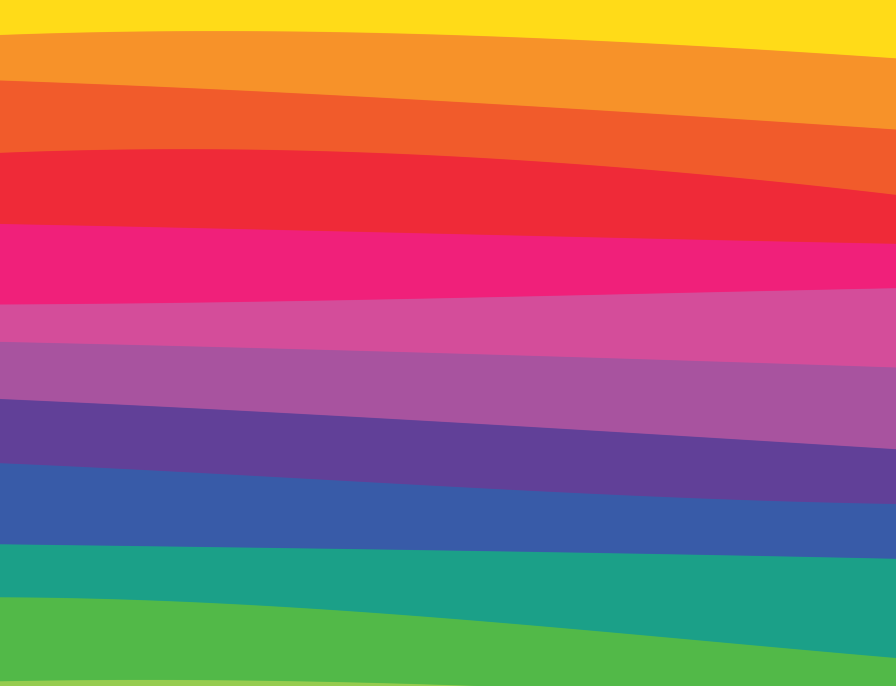
A Shadertoy shader for this background:

```glsl
// Draws a stack of gently curved rainbow bands sweeping across the canvas.

#define BAND_COUNT 12
#define EDGE_SOFTNESS 1.3

// Band colours, top to bottom
const vec3 bandColours[BAND_COUNT] = vec3[BAND_COUNT](
    vec3(1.000, 0.859, 0.094),  // yellow
    vec3(0.969, 0.573, 0.161),  // orange
    vec3(0.945, 0.357, 0.169),  // vermilion
    vec3(0.937, 0.165, 0.220),  // red
    vec3(0.941, 0.125, 0.478),  // pink
    vec3(0.831, 0.302, 0.604),  // mauve
    vec3(0.659, 0.325, 0.624),  // purple
    vec3(0.380, 0.251, 0.596),  // violet
    vec3(0.220, 0.357, 0.659),  // blue
    vec3(0.106, 0.627, 0.533),  // teal
    vec3(0.322, 0.725, 0.282),  // green
    vec3(0.590, 0.800, 0.310)   // lime
);

// Depth of each boundary below the top, at x = 0, 1/3, 2/3 and 1
const vec4 edgeDepths[BAND_COUNT - 1] = vec4[BAND_COUNT - 1](
    vec4(0.0510, 0.0460, 0.0595, 0.0850),
    vec4(0.1173, 0.1361, 0.1607, 0.1888),
    vec4(0.2228, 0.2194, 0.2415, 0.2840),
    vec4(0.3265, 0.3359, 0.3461, 0.3554),
    vec4(0.4439, 0.4388, 0.4298, 0.4201),
    vec4(0.4983, 0.5090, 0.5216, 0.5357),
    vec4(0.5816, 0.6032, 0.6281, 0.6548),
    vec4(0.6752, 0.6973, 0.7202, 0.7347),
    vec4(0.7934, 0.7993, 0.8061, 0.8146),
    vec4(0.8707, 0.8861, 0.9201, 0.9592),
    vec4(0.9932, 0.9932, 1.0070, 1.0300)
);

// Weights of the cubic through four evenly spaced heights
vec4 cubicWeights(float x) {
    float t = 3.0 * x;
    float a = t - 1.0, b = t - 2.0, c = t - 3.0;
    return vec4(-a * b * c / 6.0, t * b * c / 2.0,
                -t * a * c / 2.0, t * a * b / 6.0);
}

void mainImage(out vec4 fragColor, in vec2 fragCoord) {
    vec2 uv = fragCoord / iResolution.xy;
    float depth = 1.0 - uv.y;
    float softness = 0.5 * EDGE_SOFTNESS / iResolution.y;
    vec4 weights = cubicWeights(uv.x);

    // Lay each band over those above it
    vec3 colour = bandColours[0];
    for (int i = 1; i < BAND_COUNT; i++) {
        float edge = dot(weights, edgeDepths[i - 1]);
        float coverage = smoothstep(-softness, softness, depth - edge);
        colour = mix(colour, bandColours[i], coverage);
    }
    fragColor = vec4(colour, 1.0);
}
```
